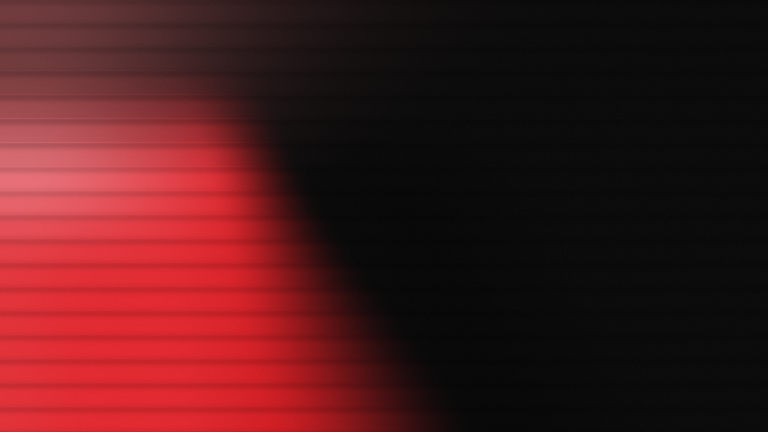
Give the GLSL for this background, as a Shadertoy shader.

```glsl
// A soft red glow in the lower left under a dusky rose haze, fading to near black.
// Gaussian and smoothstep falloffs shape the light; a repeated horizontal groove
// bends and shades it like ribbed glass, and fine grain hides banding.

#define RIB_COUNT 18.0
#define RIB_SHADE 0.13
#define RIB_BEND 0.007
#define EDGE_START 0.322
#define EDGE_SLOPE 0.22
#define GRAIN 0.006

const vec3 NIGHT = vec3(0.045, 0.044, 0.045);
const vec3 HAZE  = vec3(0.385, 0.185, 0.190);
const vec3 RED   = vec3(0.860, 0.160, 0.188);
const vec3 EMBER = vec3(0.780, 0.110, 0.130);
const vec3 ROSE  = vec3(0.880, 0.435, 0.465);

float hash(vec2 p) {
    vec3 q = fract(vec3(p.xyx) * 0.1031);
    q += dot(q, q.yzx + 33.33);
    return fract((q.x + q.y) * q.z);
}

float bell(float d, float width) {
    return exp(-d * d / (width * width));
}

// Light at p, where x runs right and y runs down, both from 0 to 1
vec3 glowField(vec2 p) {
    // Wide haze along the top, narrowing as it descends
    float hazeWidth = max(0.34 - 0.30 * p.y, 0.15);
    float haze = bell(p.x, hazeWidth) * (1.0 - smoothstep(0.25, 0.60, p.y));
    vec3 color = NIGHT + HAZE * haze;

    // Main body with a slanted edge that softens toward the bottom
    float drop = p.y - 0.35;
    float edge = EDGE_START + EDGE_SLOPE * drop + 0.06 * drop * drop;
    float blur = 0.065 + 0.075 * smoothstep(0.35, 1.0, p.y);
    float body = 1.0 - smoothstep(edge - blur, edge + blur, p.x);
    body *= smoothstep(0.12, 0.43, p.y);

    // Red deepens near the edge; rose bloom rests on the upper left
    vec3 light = mix(RED, EMBER, smoothstep(0.20, 0.42, p.x));
    float bloomHeight = p.y < 0.39 ? 0.30 : 0.155;
    float bloom = bell(p.y - 0.39, bloomHeight);
    bloom *= 1.0 - smoothstep(0.02, 0.36, p.x);
    light = mix(light, ROSE, bloom);
    light = mix(light, ROSE, 0.12 * bell(p.x, 0.08));

    // Slight dip in brightness just beyond the edge
    color *= 1.0 - 0.25 * bell(p.x - edge - 0.18, 0.13) * smoothstep(0.2, 0.5, p.y);
    return mix(color, light, body);
}

void mainImage(out vec4 fragColor, in vec2 fragCoord) {
    vec2 uv = fragCoord / iResolution.xy;
    vec2 p = vec2(uv.x, 1.0 - uv.y);

    // Signed distance to the nearest groove, in rib heights
    float groove = fract(p.y * RIB_COUNT + 0.5) - 0.5;
    float pixel = RIB_COUNT / iResolution.y;
    float bend = sin(6.2831853 * groove) * RIB_BEND;
    vec3 color = glowField(p + vec2(0.0, bend));

    // Soft groove shadow and a thin lit rim, strongest in the haze
    float shadow = bell(groove - 0.06, 0.17);
    float rim = bell(groove + 0.06, max(0.035, pixel * 0.6));
    float rimLight = 0.03 + 0.08 * bell(p.y - 0.28, 0.12);
    color *= 1.0 + 0.03 - RIB_SHADE * shadow + rimLight * rim;

    // Fine grain on a grid tied to the canvas
    float grain = hash(floor(uv * vec2(512.0, 288.0))) - 0.5;
    color += grain * GRAIN;

    fragColor = vec4(clamp(color, 0.0, 1.0), 1.0);
}
```
